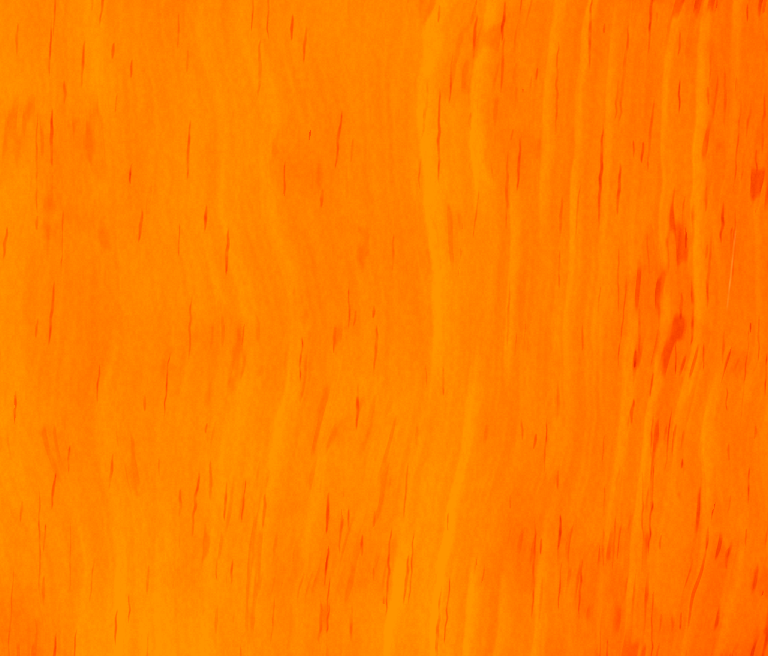
This texture is drawn by a Shadertoy shader. Its source:

```glsl
// Orange stained softwood board with wavy pale grain, ragged red patches and dark pores.

float hash(vec2 p) {
    vec3 q = fract(p.xyx * 0.1031);
    q += dot(q, q.yzx + 33.33);
    return fract((q.x + q.y) * q.z);
}

float noise(vec2 p) {
    vec2 i = floor(p), f = fract(p);
    f = f * f * (3.0 - 2.0 * f);
    return mix(mix(hash(i), hash(i + vec2(1, 0)), f.x),
               mix(hash(i + vec2(0, 1)), hash(i + vec2(1, 1)), f.x), f.y);
}

float fbm(vec2 p) {
    float sum = 0.0, amp = 0.53;
    for (int i = 0; i < 4; i++) {
        sum += amp * noise(p);
        p = p * 2.03 + 17.3;
        amp *= 0.5;
    }
    return sum;
}

// Pale lines along the growth rings, crisp on one side and fading on the other
float ringVeins(float u, float y) {
    float s = 8.0 * u + 7.0 * u * u + 0.9 * noise(vec2(u * 4.0, y * 1.6));
    float f = fract(s), id = floor(s);
    float line = smoothstep(0.0, 0.1, f) * smoothstep(0.55, 0.15, f);
    float broken = smoothstep(0.3, 0.55, noise(vec2(id * 7.3, y * 3.5 + id)));
    return line * broken * (0.4 + 0.6 * hash(vec2(id, 4.0)));
}

// Slender tapered pores, at most one in each cell of a layer
float pores(vec2 p, float density, float px) {
    float ink = 0.0;
    for (int k = 0; k < 3; k++) {
        float layer = float(k);
        vec2 size = vec2(0.036, 0.19 - 0.055 * layer);
        vec2 g = p / size + vec2(0.37, 0.61) * layer;
        g.y += hash(vec2(floor(g.x), layer + 50.0));
        vec2 id = floor(g) + 71.0 * layer;
        vec2 d = (fract(g) - 0.5) * size;
        d.x -= (hash(id + 3.1) - 0.5) * 0.016;
        d.x -= d.y * (0.06 + 0.12 * (hash(id + 8.7) - 0.5));
        d.x += 0.003 * (noise(p * vec2(20, 70)) - 0.5);
        float halfLength = size.y * (0.1 + 0.36 * hash(id + 5.3));
        float taper = max(0.0, 1.0 - abs(d.y) / halfLength);
        float width = 0.0026 * sqrt(taper) * (0.35 + 0.65 * hash(id + 2.9));
        float mark = smoothstep(width + px, width - px, abs(d.x)) * smoothstep(0.0, 0.3, taper);
        mark *= 0.25 + 0.9 * noise(p * vec2(90, 75));
        ink = max(ink, mark * step(hash(id), density) * (0.4 + 0.6 * hash(id + 6.1)));
    }
    return ink;
}

// Soft oval smudges, like small buried knots
float smudges(vec2 p) {
    float ink = 0.0;
    for (int i = 0; i < 5; i++) {
        float n = float(i);
        vec2 center = vec2(0.16 + 0.1 * n, 0.2 + 0.5 * hash(vec2(n, 12.0)));
        vec2 d = (p - center) / vec2(0.01, 0.028);
        d += 1.5 * (vec2(noise(p * 60.0), noise(p * 60.0 + 9.0)) - 0.5);
        ink += smoothstep(1.3, 0.4, length(d)) * (0.3 + 0.7 * hash(vec2(n, 31.0)));
    }
    return ink;
}

void mainImage(out vec4 fragColor, in vec2 fragCoord) {
    vec2 uv = fragCoord / iResolution.xy;
    vec2 p = fragCoord / iResolution.y;
    float px = 1.0 / iResolution.y;

    // Grain coordinate: leaning to the right of the board and wavy
    float u = p.x - 0.1 * p.y * smoothstep(0.3, 0.6, uv.x);
    u += 0.08 * (noise(p * vec2(2.0, 2.2)) - 0.5) + 0.03 * (noise(p * vec2(8, 6)) - 0.5);
    u += 0.006 * (noise(p * vec2(20, 22)) - 0.5);
    float fiber = noise(vec2(u * 170.0, p.y * 7.0)) - 0.5;
    float streak = noise(vec2(u * 55.0, p.y * 2.5)) - 0.5;

    // Redder towards the right, where ragged patches cluster
    float redSide = smoothstep(0.66, 0.95, uv.x + 0.1 * (noise(p * 4.0) - 0.5));
    float ragged = fbm(vec2(p.x * 9.0, p.y * 6.5) + 5.0) + 0.24 * fiber + 0.24 * streak;
    float patches = smoothstep(0.0, 0.13, ragged - mix(0.58, 0.47, redSide));
    float glow = smoothstep(0.85, 0.05, uv.y) * smoothstep(0.85, 0.4, uv.x);

    // Green level of the stain: lower is redder
    float green = 0.484 + 0.046 * glow - 0.04 * redSide;
    green += 0.17 * (fbm(vec2(u * 6.0, p.y * 2.4)) - 0.5);
    green += 0.036 * fiber + 0.036 * streak;
    green += 0.034 * (noise(p * vec2(250, 130)) - 0.5);
    green += 0.026 * (hash(floor(p * 438.0)) - 0.5);
    green -= patches * mix(0.03, 0.05, redSide);
    green += ringVeins(u, p.y) * mix(0.03, 0.08, smoothstep(0.25, 0.5, uv.x));

    // Dark marks: pores, clustered dashes and smudges
    float density = mix(0.17, 0.34, redSide) + 0.15 * patches;
    float dashes = smoothstep(0.62, 0.85, noise(vec2(u * 140.0 - p.y * 5.0, p.y * 18.0)));
    float ink = pores(p, density, px);
    green -= 0.24 * ink + dashes * patches * mix(0.06, 0.14, redSide);
    green -= 0.07 * smudges(p) * (0.5 + noise(p * vec2(130, 45)));
    green = clamp(green, 0.13, 0.58);
    vec3 color = vec3(1.0 - 0.6 * max(0.0, 0.32 - green), green, 0.0);

    // Thin pale scratch near the right edge
    vec2 s = p - vec2(1.115, 0.59);
    float scratch = smoothstep(0.001 + px, 0.0, abs(s.x - 0.11 * s.y))
                  * smoothstep(0.07, 0.04, abs(s.y)) * noise(p * vec2(20, 60));
    color = mix(color, vec3(1.0, 0.7, 0.3), scratch);

    fragColor = vec4(color, 1.0);
}
```
